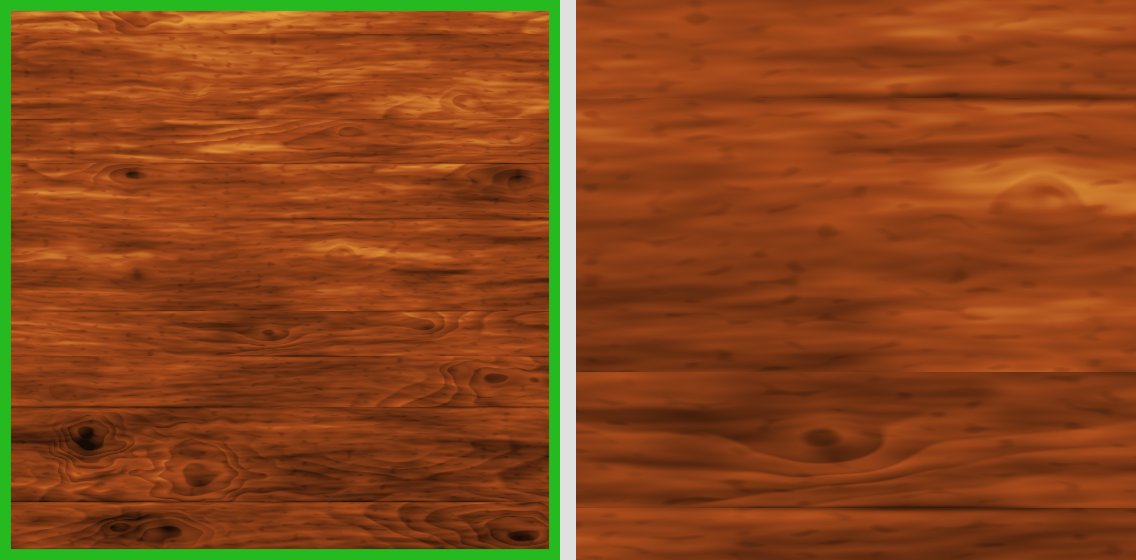
Left, the full canvas; right, a detail of the centre.
Give the GLSL for this texture, as a WebGL 2 fragment shader.

```glsl
#version 300 es
precision highp float;
// Stained wooden planks with horizontal grain, ring figure and knots, in a flat green frame.

uniform vec2 u_resolution;
out vec4 fragColor;

vec3 hash3(vec2 p) {
    vec3 q = fract(vec3(p.xyx) * vec3(0.1031, 0.1030, 0.0973));
    q += dot(q, q.yxz + 33.33);
    return fract((q.xxy + q.yzz) * q.zyx);
}

float cornerSlope(vec2 cell, vec2 offset) {
    float angle = 6.2832 * hash3(cell).x;
    return dot(vec2(cos(angle), sin(angle)), offset);
}

// Gradient noise, roughly -1 to 1
float noise(vec2 p) {
    vec2 i = floor(p), f = p - i;
    vec2 s = f * f * f * (f * (f * 6.0 - 15.0) + 10.0);
    vec2 e = vec2(1.0, 0.0);
    float low = mix(cornerSlope(i, f), cornerSlope(i + e, f - e), s.x);
    float high = mix(cornerSlope(i + e.yx, f - e.yx), cornerSlope(i + 1.0, f - 1.0), s.x);
    return 1.4 * mix(low, high, s.y);
}

// Tone is the red level; highlights turn towards amber
vec3 woodColour(float tone) {
    float amber = max(tone - 0.66, 0.0);
    return vec3(tone, 0.44 * tone + 0.85 * amber, 0.16 * tone + 0.33 * amber);
}

float woodTone(vec2 p) {
    // Planks of uneven height
    float v = 8.5 * p.y + 0.25 * sin(17.0 * p.y);
    float row = floor(v), across = v - row;
    vec3 plank = hash3(vec2(row + 7.0, 41.0));
    vec2 seed = 37.0 * plank.xy + row * 5.0;

    // Knots stay within their plank, bend the fibres and lift the ring field
    float bend = 0.0, lift = 0.0, knotShade = 0.0;
    float ragged = noise(p * vec2(22.0, 45.0) + seed);
    for (int i = 0; i < 3; i++) {
        vec3 knot = hash3(vec2(row * 3.0 + float(i) + 11.0, 83.0));
        float size = 0.012 + 0.045 * knot.z * knot.z;
        vec2 d = vec2(p.x - knot.x, (across - 0.2 - 0.6 * knot.y) * 0.115);
        float r = length(d * vec2(1.0, 1.9)) / size * (1.0 + 0.3 * ragged);
        float halo = exp(-0.4 * r * r);
        bend -= 0.65 * d.y * halo;
        lift += halo * knot.z;
        knotShade += knot.z * (0.24 * exp(-5.0 * r * r) + 0.12 * halo * (0.5 + ragged));
    }

    // Growth rings: contours of a stretched height field, sharp on one side
    float field = noise(p * vec2(2.3, 10.0) + seed);
    float height = 4.0 * field + 3.0 * lift + 0.3 * noise(p * vec2(12.0, 40.0) + seed);
    float ring = fract(height);
    ring *= smoothstep(1.0, 0.8, ring);
    float figured = smoothstep(-0.25, 0.5, noise(p * vec2(1.8, 5.0) + seed + 19.0) + 0.4 * lift);

    // Fibres follow the bent grain
    vec2 g = vec2(p.x, p.y + bend + 0.012 * field) + seed;
    float broad = noise(p * vec2(2.6, 8.0) + seed + 3.0);
    float streak = noise(g * vec2(3.0, 30.0));
    float fibre = noise(g * vec2(7.0, 75.0));
    float fine = noise(g * vec2(24.0, 165.0));
    float vein = smoothstep(0.2, 0.85, noise(g * vec2(4.5, 48.0) + 9.0));
    float pore = smoothstep(0.25, 0.8, noise(g * vec2(48.0, 150.0) + 5.0));

    float tone = 0.485 + 0.2 * p.y - 0.05 * p.x * (1.0 - p.y) + 0.06 * (plank.z - 0.5);
    tone += 0.15 * broad + 0.13 * streak + 0.11 * fibre + 0.08 * fine;
    tone += 0.2 * figured * (ring - 0.38);
    tone -= 0.17 * vein + 0.09 * pore + knotShade;

    // Dark seams that fade in and out, with a paler plank edge beside them
    float seam = min(across, 1.0 - across) / 8.5;
    float seamFade = smoothstep(-0.4, 0.5, noise(vec2(p.x * 3.0, floor(v + 0.5) * 7.3)));
    tone -= 0.2 * seamFade * exp(-pow(seam / 0.0022, 2.0));
    tone += 0.07 * seamFade * exp(-pow((1.0 - across) / 8.5 / 0.006 - 1.0, 2.0));
    return clamp(tone, 0.09, 0.9);
}

void main() {
    vec2 uv = gl_FragCoord.xy / u_resolution;
    float frame = 0.0195;
    vec3 wood = woodColour(woodTone((uv - frame) / (1.0 - 2.0 * frame)));

    // Frame with a softened inner edge
    vec2 edge = min(uv, 1.0 - uv) - frame;
    float soft = 0.7 / min(u_resolution.x, u_resolution.y);
    float inside = smoothstep(-soft, soft, min(edge.x, edge.y));
    fragColor = vec4(mix(vec3(0.15, 0.73, 0.13), wood, inside), 1.0);
}
```
